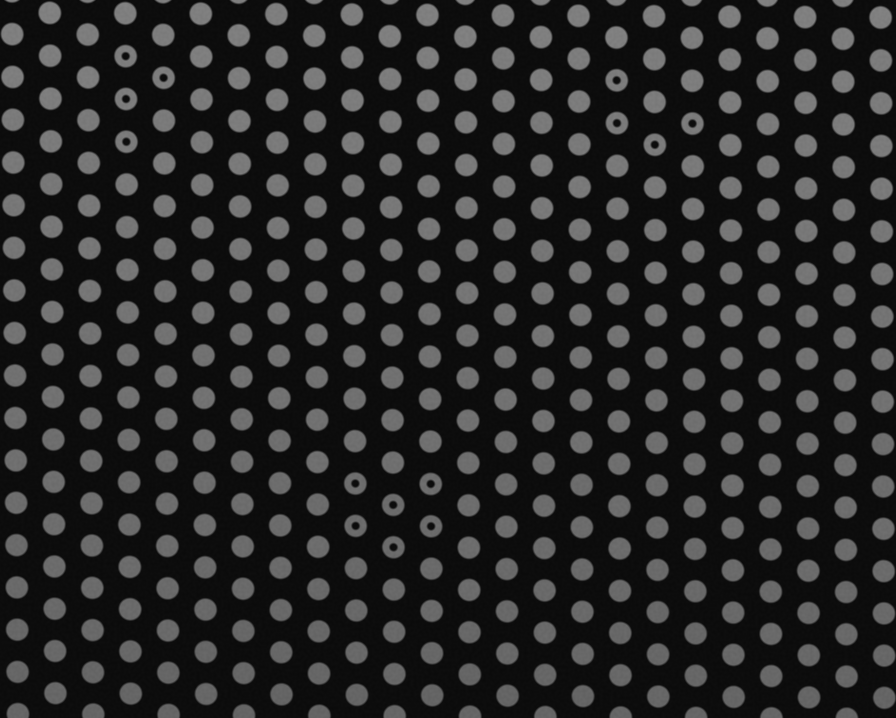
Write a Shadertoy shader that draws this pattern.

```glsl
// Staggered grid of soft grey dots on near-black cloth, slightly skewed and
// foreshortened. Each pixel finds its nearest dot by rounding in grid space;
// three bit-masked clusters turn into rings, and gradient noise adds grain.

// Lengths are fractions of the canvas width, y pointing down.
const vec2 PITCH = vec2(0.04215, 0.04784);
const vec2 FIRST_DOT = vec2(0.0133, 0.0380);
const float DOT_RADIUS = 0.0125;
const float HOLE_RADIUS = 0.0044;
const float EDGE_BLUR = 0.0016;
const float GRAIN_SCALE = 260.0;
const float CLOTH_GREY = 0.048;

float hash(vec2 cell) {
    uvec2 q = uvec2(ivec2(cell) + 4096) * uvec2(1597334673u, 3812015801u);
    uint h = (q.x ^ q.y) * 1597334673u;
    h = (h ^ (h >> 15)) * 2246822519u;
    return float((h ^ (h >> 13)) >> 8) / 16777216.0;
}

float cornerSlope(vec2 corner, vec2 offset) {
    float angle = 6.2832 * hash(corner);
    return dot(vec2(cos(angle), sin(angle)), offset);
}

float gradientNoise(vec2 p) {
    vec2 i = floor(p), f = p - i;
    vec2 w = f * f * f * (f * (f * 6.0 - 15.0) + 10.0);
    vec2 e = vec2(1.0, 0.0);
    float a = mix(cornerSlope(i, f), cornerSlope(i + e, f - e), w.x);
    float b = mix(cornerSlope(i + e.yx, f - e.yx), cornerSlope(i + 1.0, f - 1.0), w.x);
    return mix(a, b, w.y);
}

// Canvas position to (column, row), undoing skew and foreshortening
vec2 toGrid(vec2 p) {
    vec2 q = p - FIRST_DOT;
    q.x -= (0.0085 - 0.003 * p.x) * p.y;
    q.y -= 0.0056 * p.x;
    vec2 grid = q / PITCH;
    grid.y += 0.242 * q.y * q.y;
    return grid;
}

// True where a 3x3 block at origin has its bit set (three bits per column)
bool inCluster(ivec2 id, ivec2 origin, int mask) {
    ivec2 d = id - origin;
    bool inside = all(greaterThanEqual(d, ivec2(0))) && all(lessThan(d, ivec2(3)));
    return inside && ((mask >> (d.x * 3 + d.y)) & 1) == 1;
}

bool isRing(ivec2 id) {
    return inCluster(id, ivec2(3, 1), 15)
        || inCluster(id, ivec2(16, 1), 163)
        || inCluster(id, ivec2(9, 11), 219);
}

float disc(float dist, float radius, float blur) {
    return 1.0 - smoothstep(radius - blur, radius + blur, dist);
}

void mainImage(out vec4 fragColor, in vec2 fragCoord) {
    vec2 p = vec2(fragCoord.x, iResolution.y - fragCoord.y) / iResolution.x;
    float blur = max(EDGE_BLUR, 0.75 / iResolution.x);

    // Nearest dot, odd columns raised by half a row
    vec2 grid = toGrid(p);
    float column = round(grid.x);
    grid.y += 0.5 * mod(column, 2.0);
    vec2 id = vec2(column, round(grid.y));
    float dist = length((grid - id) * PITCH);

    // Full dot, or ring with a dark centre
    float cover = disc(dist, DOT_RADIUS, blur);
    if (isRing(ivec2(id))) cover *= 1.0 - disc(dist, HOLE_RADIUS, blur);

    // Light fades downward, with a little variation per dot
    float down = 1.0 - fragCoord.y / iResolution.y;
    float dotGrey = mix(0.50, 0.395, down) + 0.012 * (hash(id) - 0.5);

    // Fine weave grain, stronger on the dots
    float grain = gradientNoise(p * GRAIN_SCALE);
    float grey = mix(CLOTH_GREY, dotGrey, cover);
    grey += grain * mix(0.012, 0.022, cover);

    fragColor = vec4(vec3(grey), 1.0);
}
```
